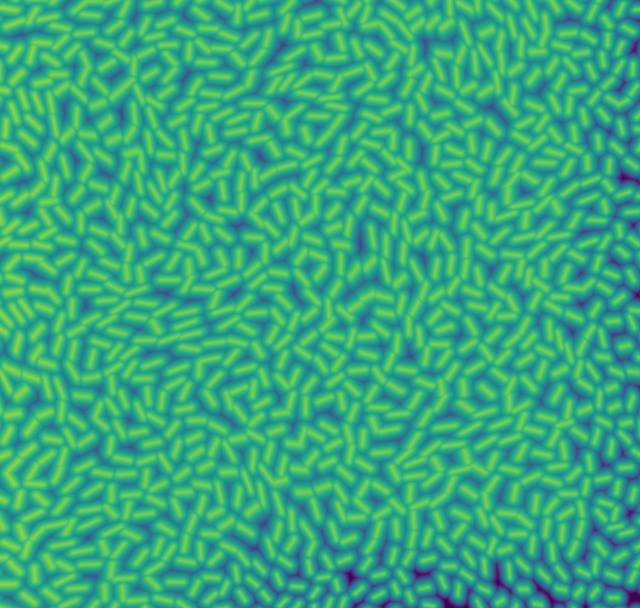
Reproduce this pattern procedurally as a Shadertoy shader.

```glsl
// Field of short scattered dashes, shaded by distance from yellow-green ridges to blue gaps.

const float CELLS       = 32.0;  // dashes across the canvas width
const float GRID_TURN   = 0.42;  // grid rotation in radians
const float JITTER      = 0.72;  // random spread of dash centres, in cells
const float HALF_LENGTH = 0.36;  // half dash length, in cells
const float REPEL_RANGE = 0.78;  // distance at which dashes push each other
const float REPEL_FORCE = 0.38;
const float MAX_OFFSET  = 0.58;  // limit of centre offset inside a cell
const float RIDGE_SOFT  = 0.04;  // rounding of the ridge line
const float GAP_SOFT    = 0.025; // rounding of the valley line
const float RIDGE_LEVEL = 0.815; // colour level on a dash
const float FALLOFF     = 0.80;  // level lost per cell of distance
const float LEFT_GLOW   = 0.035; // brightening at the left side
const float RIM_DEPTH   = 0.55;  // extra falloff at the dark rim
const float RIM_SHRINK  = 0.45;  // dash shortening at the dark rim

// Colour ramp from violet through teal to yellow, evenly spaced
const vec3 RAMP[9] = vec3[9](
    vec3(0.267, 0.005, 0.329), vec3(0.283, 0.141, 0.458), vec3(0.229, 0.322, 0.546),
    vec3(0.173, 0.449, 0.558), vec3(0.128, 0.567, 0.551), vec3(0.158, 0.684, 0.502),
    vec3(0.369, 0.789, 0.383), vec3(0.678, 0.864, 0.190), vec3(0.993, 0.906, 0.144));

float hash(vec2 p) {
    return fract(sin(dot(p, vec2(127.1, 311.7))) * 43758.5453);
}

vec3 ramp(float level) {
    float x = clamp(level, 0.0, 0.999) * 8.0;
    int i = int(x);
    return mix(RAMP[i], RAMP[i + 1], fract(x));
}

// Unrelaxed centre of the dash in a cell
vec2 rawCentre(vec2 cell) {
    vec2 h = vec2(hash(cell), hash(cell + 57.3));
    return cell + 0.5 + (h - 0.5) * JITTER;
}

// Dash direction: a winding field plus a random turn
vec2 dashAxis(vec2 cell) {
    float angle = 1.9 * sin(0.53 * cell.x + 1.3 * sin(0.37 * cell.y))
                + 1.9 * sin(0.47 * cell.y + 1.7 * sin(0.31 * cell.x) + 2.0)
                + 2.0 * hash(cell + 19.7);
    return vec2(cos(angle), sin(angle));
}

// Vector from the closest point of a dash to p
vec2 fromDash(vec2 p, vec2 centre, vec2 axis, float halfLength) {
    vec2 d = p - centre;
    return d - axis * clamp(dot(d, axis), -halfLength, halfLength);
}

// Centre pushed away from the neighbouring dashes
vec2 relaxedCentre(vec2 cell) {
    vec2 centre = rawCentre(cell);
    vec2 push = vec2(0.0);
    for (int j = -1; j <= 1; j++)
    for (int i = -1; i <= 1; i++) {
        if (i == 0 && j == 0) continue;
        vec2 other = cell + vec2(i, j);
        vec2 away = fromDash(centre, rawCentre(other), dashAxis(other), HALF_LENGTH);
        float gap = max(length(away), 0.05);
        push += away / gap * max(0.0, REPEL_RANGE - gap);
    }
    vec2 offset = centre + REPEL_FORCE * push - cell - 0.5;
    return cell + 0.5 + clamp(offset, -MAX_OFFSET, MAX_OFFSET);
}

// Polynomial smooth minimum
float softMin(float a, float b, float k) {
    float h = max(k - abs(a - b), 0.0) / k;
    return min(a, b) - h * h * k * 0.25;
}

// Softened distance to the nearest dash, in cells
float dashDistance(vec2 p, float halfLength) {
    vec2 home = floor(p);
    float nearest = 2.0;
    for (int j = -1; j <= 1; j++)
    for (int i = -1; i <= 1; i++) {
        vec2 cell = home + vec2(i, j);
        vec2 d = fromDash(p, relaxedCentre(cell), dashAxis(cell), halfLength);
        float dist = sqrt(dot(d, d) + RIDGE_SOFT * RIDGE_SOFT);
        nearest = softMin(nearest, dist, GAP_SOFT);
    }
    return nearest;
}

void mainImage(out vec4 fragColor, in vec2 fragCoord) {
    vec2 uv = fragCoord / iResolution.xy;
    vec2 p = fragCoord / iResolution.x * CELLS;

    // Turn and gently bend the grid
    float c = cos(GRID_TURN), s = sin(GRID_TURN);
    p = mat2(c, s, -s, c) * p;
    p += 0.45 * sin(p.yx * vec2(0.51, 0.43) + vec2(0.7, 2.1));

    // Dark rim at the lower right, glow at the left
    float bottom = (1.0 - smoothstep(0.0, 0.16, uv.y)) * smoothstep(0.2, 0.5, uv.x);
    float right = 0.65 * smoothstep(0.84, 1.0, uv.x);
    float rim = max(bottom, right);
    float glow = LEFT_GLOW * (1.0 - smoothstep(0.0, 0.15, uv.x));

    float dist = dashDistance(p, HALF_LENGTH * (1.0 - RIM_SHRINK * rim));
    float level = RIDGE_LEVEL + glow - FALLOFF * (1.0 + RIM_DEPTH * rim) * dist;
    fragColor = vec4(ramp(level), 1.0);
}
```
